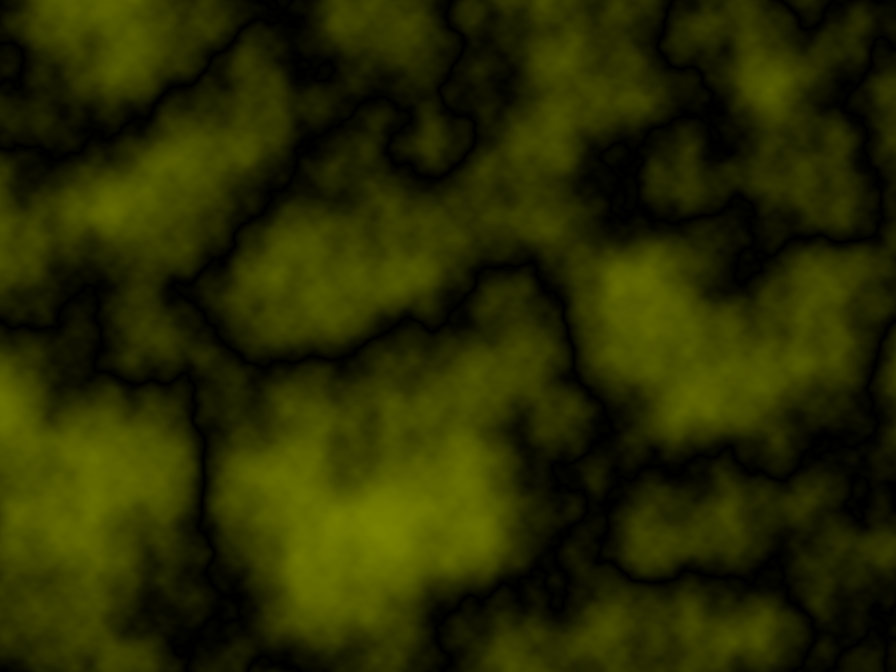
Give the GLSL for this texture, as a WebGL 1 fragment shader.

```glsl
precision highp float;
// Olive clouds split by thin, wandering black creases.
// Octaves of randomly turned sine waves add up to a signed cloud field;
// its absolute value folds every zero crossing into a dark crease.

uniform vec2 u_resolution;

const float TAU = 6.2831853;

const vec3 OLIVE = vec3(0.192, 0.209, 0.0); // colour at one standard deviation
const float BASE_FREQUENCY = 1.6;           // cycles per canvas height
const float LACUNARITY = 2.0;               // frequency step between octaves
const float GAIN = 0.485;                   // amplitude step between octaves
const float LOW_SPREAD = 0.62;              // slowest wave within an octave
const float HIGH_SPREAD = 1.45;             // fastest wave within an octave
const float CREASE_SOFTNESS = 0.012;        // rounds the bottom of the creases
const float HIGHLIGHT_ROLLOFF = 0.08;       // flattens the brightest clouds
const float SEED = 3.7;
const int OCTAVES = 6;
const int WAVES = 9;

float hash(vec2 cell) {
  vec3 q = fract(vec3(cell.xyx) * vec3(0.1031, 0.1030, 0.0973));
  q += dot(q, q.yzx + 33.33);
  return fract((q.x + q.y) * q.z);
}

// One octave: waves fanned evenly over all directions, with unit variance.
float waveNoise(vec2 p, float octave) {
  float sum = 0.0;
  float count = float(WAVES);
  float shuffle = hash(vec2(octave * 5.3 + SEED, 71.0));
  for (int i = 0; i < WAVES; i++) {
    float wave = float(i);
    vec2 id = vec2(wave * 7.1 + SEED, octave * 13.7 + SEED);
    float angle = 0.5 * TAU * (wave + hash(id)) / count;
    float spread = fract(wave * 0.618 + shuffle);
    float frequency = mix(LOW_SPREAD, HIGH_SPREAD, spread);
    float phase = hash(id + 41.3);
    vec2 direction = vec2(cos(angle), sin(angle));
    sum += cos(TAU * (frequency * dot(direction, p) + phase));
  }
  return sum * sqrt(2.0 / count);
}

// Layered octaves, scaled back to unit variance.
float cloudField(vec2 p) {
  float sum = 0.0;
  float variance = 0.0;
  float amplitude = 1.0;
  float frequency = BASE_FREQUENCY;
  for (int o = 0; o < OCTAVES; o++) {
    sum += amplitude * waveNoise(p * frequency, float(o));
    variance += amplitude * amplitude;
    amplitude *= GAIN;
    frequency *= LACUNARITY;
  }
  return sum / sqrt(variance);
}

void main() {
  vec2 p = gl_FragCoord.xy / u_resolution.y;
  float field = cloudField(p);

  // Fold at zero, with a slightly rounded crease.
  float folded = sqrt(field * field + CREASE_SOFTNESS * CREASE_SOFTNESS);
  float brightness = folded - CREASE_SOFTNESS;
  brightness /= sqrt(1.0 + HIGHLIGHT_ROLLOFF * brightness * brightness);

  gl_FragColor = vec4(OLIVE * brightness, 1.0);
}
```
